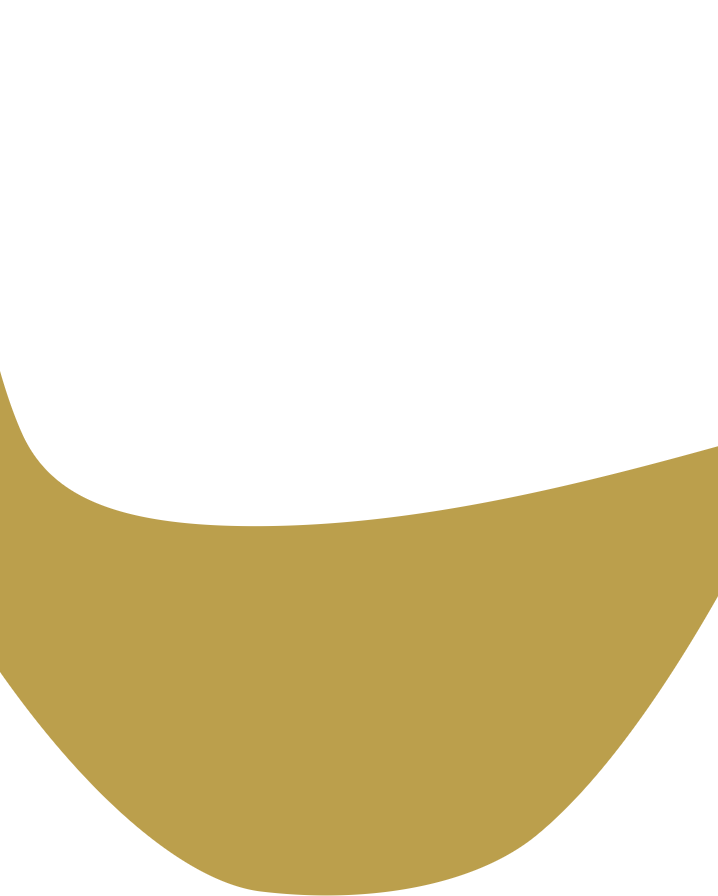
Reproduce this background procedurally as a WebGL 2 fragment shader.

```glsl
#version 300 es
precision highp float;
// A flat golden bowl-shaped wave sweeping across a white ground.

uniform vec2 u_resolution;
out vec4 outColor;

const vec3 WHITE = vec3(1.0);
const vec3 GOLD = vec3(0.735, 0.622, 0.297);
const vec2 GRID = vec2(614.0, 768.0); // design units spanning the canvas
const int SOLVE_STEPS = 20;

// x positions where the curve pieces join
const float RIM_BEND = 20.0;
const float RIM_LOW = 218.0;
const float BASE_LEFT = 222.0;
const float BASE_RIGHT = 460.0;

vec2 bezier(vec2 a, vec2 b, vec2 c, vec2 d, float t) {
    float s = 1.0 - t;
    return s * s * s * a + 3.0 * s * s * t * b + 3.0 * s * t * t * c + t * t * t * d;
}

// Height and slope at x of a cubic whose x always increases
vec2 curveAt(float x, vec2 a, vec2 b, vec2 c, vec2 d) {
    float low = 0.0, high = 1.0;
    for (int i = 0; i < SOLVE_STEPS; i++) {
        float middle = 0.5 * (low + high);
        if (bezier(a, b, c, d, middle).x < x) low = middle;
        else high = middle;
    }
    float t = 0.5 * (low + high), s = 1.0 - t;
    vec2 tangent = s * s * (b - a) + 2.0 * s * t * (c - b) + t * t * (d - c);
    return vec2(bezier(a, b, c, d, t).y, tangent.y / tangent.x);
}

// Upper edge: steep left shoulder, then a long rise to the right
vec2 upperEdge(float x) {
    vec2 bend = vec2(RIM_BEND, 374.0);
    vec2 lowest = vec2(RIM_LOW, 451.0);
    if (x < RIM_BEND)
        return curveAt(x, vec2(0.0, 318.0), vec2(6.0, 339.0), vec2(13.0, 359.0), bend);
    if (x < RIM_LOW)
        return curveAt(x, bend, vec2(44.0, 424.4), vec2(98.0, 451.0), lowest);
    return curveAt(x, lowest, vec2(350.0, 451.0), vec2(482.0, 419.2), vec2(614.0, 382.5));
}

// Lower edge: left slope, rounded base, right slope
vec2 lowerEdge(float x) {
    vec2 left = vec2(BASE_LEFT, 764.0);
    vec2 right = vec2(BASE_RIGHT, 715.0);
    if (x < BASE_LEFT)
        return curveAt(x, vec2(0.0, 576.0), vec2(80.0, 690.0), vec2(162.0, 756.0), left);
    if (x < BASE_RIGHT)
        return curveAt(x, left, vec2(320.0, 776.0), vec2(410.0, 757.0), right);
    return curveAt(x, right, vec2(513.0, 671.0), vec2(567.0, 594.0), vec2(614.0, 511.0));
}

// Approximate distance below an edge, corrected for its slope
float below(float y, vec2 edge) {
    return (y - edge.x) * inversesqrt(1.0 + edge.y * edge.y);
}

void main() {
    vec2 uv = gl_FragCoord.xy / u_resolution;
    vec2 p = vec2(uv.x, 1.0 - uv.y) * GRID; // y runs downwards
    float pixel = GRID.y / u_resolution.y;

    float inside = min(below(p.y, upperEdge(p.x)), -below(p.y, lowerEdge(p.x)));
    float coverage = clamp(0.5 + inside / pixel, 0.0, 1.0);
    outColor = vec4(mix(WHITE, GOLD, coverage), 1.0);
}
```
